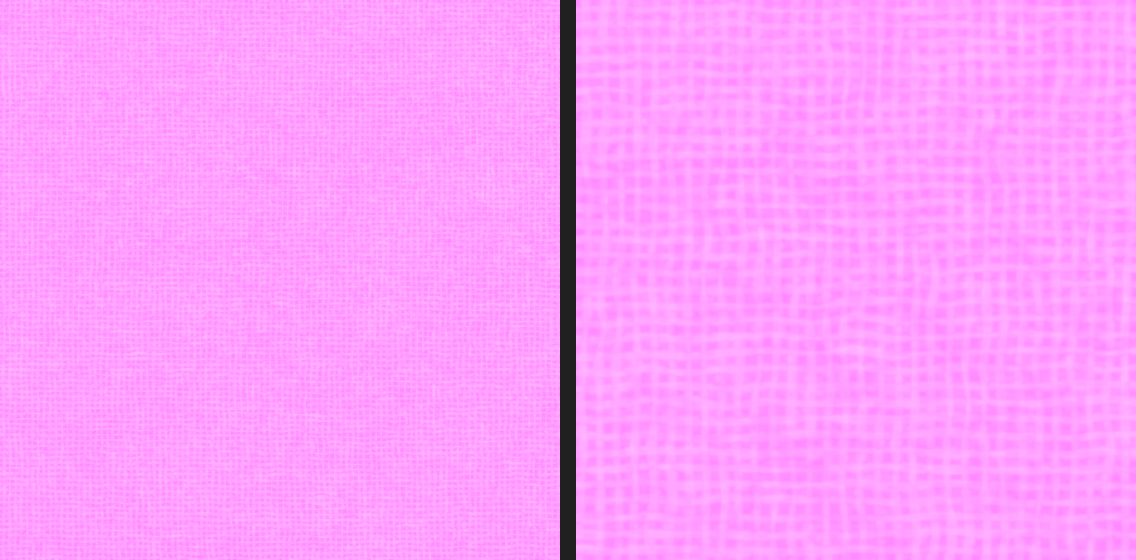
Left, the full canvas; right, a detail of the centre.
Reproduce this texture procedurally as a WebGL 2 fragment shader.

```glsl
#version 300 es
precision highp float;
// Pink open-weave linen: 96 warp threads across and 102 weft threads down.
// Two sets of soft threads cross over and under above darker gaps;
// periodic value noise adds uneven thickness, slubs, mottling and fibre grain.

uniform vec2 u_resolution;
out vec4 outColor;

// Integer hash of a lattice point, 0 to 1
float hash(vec2 cell, uint seed) {
    uvec2 q = uvec2(cell) * uvec2(1597u, 3571u);
    uint h = (q.x ^ (q.y + seed * 7919u)) * 747796405u + 289133u;
    h = ((h >> ((h >> 28u) + 4u)) ^ h) * 277803737u;
    h = (h >> 22u) ^ h;
    return float(h & 65535u) / 65535.0;
}

// Value noise, centred on zero, which tiles over the unit square
float noise(vec2 uv, vec2 count, uint seed) {
    vec2 p = uv * count;
    vec2 i = floor(p);
    vec2 f = p - i;
    f = f * f * (3.0 - 2.0 * f);
    vec2 a = mod(i, count);
    vec2 b = mod(i + 1.0, count);
    float low = mix(hash(a, seed), hash(vec2(b.x, a.y), seed), f.x);
    float high = mix(hash(vec2(a.x, b.y), seed), hash(b, seed), f.x);
    return mix(low, high, f.y) - 0.5;
}

void main() {
    vec2 uv = gl_FragCoord.xy / u_resolution;
    vec2 threads = vec2(96.0, 102.0);

    // Slight drift of the cloth plus a small wobble of single threads
    vec2 bend = vec2(noise(uv, vec2(4.0, 3.0), 1u), noise(uv, vec2(3.0, 4.0), 2u)) * 0.006;
    bend += vec2(noise(uv, vec2(48.0, 40.0), 3u), noise(uv, vec2(40.0, 51.0), 4u)) * 0.004;
    vec2 cloth = uv + bend;
    vec2 p = cloth * threads;

    // Soft thread cover, with thickness varying along each thread
    vec2 offCentre = abs(fract(p) - 0.5);
    vec2 halfWidth = 0.235 + vec2(noise(cloth, vec2(96.0, 60.0), 5u),
                                  noise(cloth, vec2(50.0, 102.0), 6u)) * 0.22;
    vec2 soft = max(vec2(0.15), 0.6 * threads / u_resolution);
    vec2 cover = 1.0 - smoothstep(halfWidth - soft, halfWidth + soft, offCentre);

    // Plain weave: the thread on top at each crossing catches the light
    vec2 id = floor(p);
    float warpOnTop = mod(id.x + id.y, 2.0);
    float top = mix(cover.y, cover.x, warpOnTop);
    float crossing = cover.x * cover.y;

    // Each short length of thread has its own paleness
    vec2 pale = 0.066 + 0.05 * vec2(noise(cloth, vec2(96.0, 72.0), 13u),
                                    noise(cloth, vec2(64.0, 102.0), 14u));
    vec2 lit = cover * pale;

    // Light of the green channel, from gap to thread to raised crossing
    float green = 0.57 + max(lit.x, lit.y) + 0.024 * crossing * top;

    // Pale weft slubs and fainter warp ones
    float weftSlub = smoothstep(0.24, 0.5, noise(cloth, vec2(16.0, 102.0), 7u));
    float warpSlub = smoothstep(0.28, 0.5, noise(cloth, vec2(96.0, 20.0), 8u));
    green += 0.032 * weftSlub * cover.y + 0.022 * warpSlub * cover.x;

    // Faint broad mottling and worn patches
    green += 0.018 * noise(uv, vec2(6.0, 9.0), 9u);
    green += 0.018 * noise(uv, vec2(24.0, 40.0), 10u);

    // Fine fibres
    green += 0.055 * noise(uv, vec2(150.0, 170.0), 11u);
    green += 0.050 * noise(uv, vec2(230.0, 340.0), 12u);

    outColor = vec4(1.0, clamp(green, 0.53, 0.76), 1.0, 1.0);
}
```
